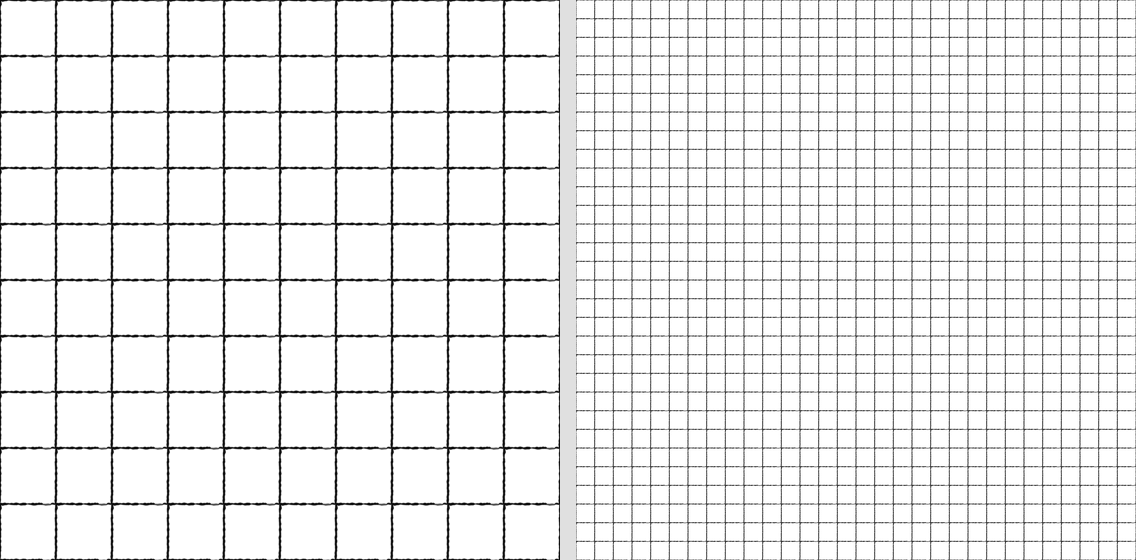
Left: one tile. Right: repeated 3 by 3.
A WebGL 2 fragment shader for this pattern:

```glsl
#version 300 es
precision highp float;
// Ten by ten grid of thin, hand-inked black lines on white paper.
// Every cell repeats the same strokes: the two edges of each line wander
// with periodic gradient noise, and the rows thin out before each crossing.

uniform vec2 u_resolution;
out vec4 fragColor;

// Random slope in -1..1 for one lattice point
float slope(float i, float seed) {
    return fract(sin(i * 127.1 + seed * 311.7) * 4375.85) * 2.0 - 1.0;
}

// 1D gradient noise over t in 0..1 that wraps after a whole number of knots
float wrapNoise(float t, float knots, float seed) {
    float x = t * knots;
    float i = floor(x);
    float f = x - i;
    float a = slope(mod(i, knots), seed) * f;
    float b = slope(mod(i + 1.0, knots), seed) * (f - 1.0);
    return mix(a, b, f * f * f * (f * (f * 6.0 - 15.0) + 10.0));
}

// Coarse wander plus fine roughness of one stroke edge
float roughEdge(float t, float seed) {
    return 0.022 * wrapNoise(t, 9.0, seed) + 0.014 * wrapNoise(t, 19.0, seed + 5.0);
}

// Ink coverage of a stroke: across is the signed offset, along runs 0..1
float stroke(float across, float along, float seed, float trim, float soft) {
    float upper = 0.019 - trim + roughEdge(along, seed) - across;
    float lower = 0.019 + roughEdge(along, seed + 2.0) + across;
    return smoothstep(-soft, soft, upper) * smoothstep(-soft, soft, lower);
}

// Smooth bump between two positions along the stroke
float span(float t, float from, float to) {
    return smoothstep(from, from + 0.04, t) * (1.0 - smoothstep(to - 0.04, to, t));
}

void main() {
    vec2 grid = gl_FragCoord.xy / u_resolution * 10.0;
    vec2 along = fract(grid);
    vec2 across = fract(grid + 0.5) - 0.5;
    float soft = max(0.015, 7.0 / min(u_resolution.x, u_resolution.y));

    // Rows: a pale, thin dip before the crossing and a faint nick mid-way
    float dip = span(along.x, 0.74, 0.93);
    float nick = span(along.x, 0.32, 0.42);
    float row = stroke(across.y + 0.004 * dip, along.x, 3.0, 0.012 * dip + 0.006 * nick, soft);
    row *= 1.0 - 0.25 * dip;

    // Columns: an even stroke with a gentle sway
    float sway = 0.012 * wrapNoise(along.y, 5.0, 17.0);
    float column = stroke(across.x + sway, along.y, 11.0, 0.0, soft);

    float ink = max(row, column);
    fragColor = vec4(mix(vec3(1.0), vec3(0.03), ink), 1.0);
}
```
